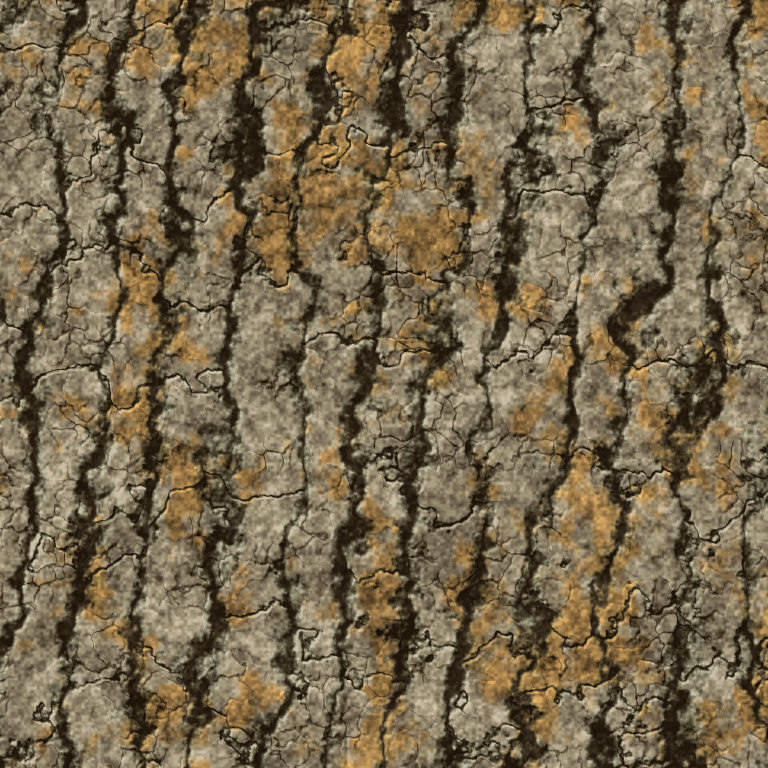
This texture is drawn by a WebGL 1 fragment shader. Its source:

```glsl
precision highp float;

// Rough tree bark: leaning columns of rounded plates split by dark furrows.
// Warped column and row distances give the plates, a cellular pattern gives
// thin flakes, and noise adds relief, ochre stains and gritty lichen.

uniform vec2 u_resolution;

float hash(vec2 p) {
  vec3 q = fract(p.xyx * 0.1031);
  q += dot(q, q.yzx + 33.33);
  return fract((q.x + q.y) * q.z);
}

float noise(vec2 p) {
  vec2 i = floor(p), f = fract(p);
  f = f * f * (3.0 - 2.0 * f);
  return mix(mix(hash(i), hash(i + vec2(1.0, 0.0)), f.x),
             mix(hash(i + vec2(0.0, 1.0)), hash(i + 1.0), f.x), f.y);
}

float fbm(vec2 p) {
  float sum = 0.0, amp = 0.516;
  for (int i = 0; i < 5; i++) {
    sum += amp * noise(p);
    p = mat2(1.6, 1.2, -1.2, 1.6) * p + 17.3;
    amp *= 0.5;
  }
  return sum;
}

// Cellular flakes: x is the gap between the two nearest seeds, y the flake's hash
vec2 flakes(vec2 p) {
  vec2 cell = floor(p);
  float near = 9.0, second = 9.0, id = 0.0;
  for (int j = -1; j <= 1; j++) {
    for (int i = -1; i <= 1; i++) {
      vec2 c = cell + vec2(float(i), float(j));
      float d = length(c + vec2(hash(c), hash(c + 71.7)) - p);
      if (d < near) {
        second = near;
        near = d;
        id = hash(c + 31.3);
      } else {
        second = min(second, d);
      }
    }
  }
  return vec2(second - near, id);
}

// Signed distance inside a plate, negative in furrows and cracks
float plateDistance(vec2 p) {
  float fine = fbm(p * 45.0) - 0.5;
  float x = p.x * 11.0 - p.y * 1.1 + 0.9 * noise(p * vec2(3.0, 2.5))
          + 1.1 * (fbm(p * vec2(15.0, 10.0)) - 0.5) + 0.45 * fine;
  float column = floor(x), furrow = floor(x + 0.5);
  float y = p.y * 7.0 + 7.0 * hash(vec2(column, 3.0))
          + 0.6 * noise(vec2(column * 7.3, p.y * 4.0))
          + 1.4 * (fbm(p * 12.0 + 5.0) - 0.5) + 0.4 * fine;
  float width = 0.0005 + 0.0075 * smoothstep(0.1, 0.8, noise(vec2(furrow * 5.7, p.y * 8.0)));
  float dx = abs(x - furrow) / 11.0 - width;
  float row = floor(y + 0.5);
  float dy = 2.0 * abs(y - row) / 7.0 - 0.002;
  dy += 0.03 * step(hash(vec2(column, row)), 0.3);
  float d = 0.018 - length(max(0.018 - vec2(dx, dy), 0.0));
  return d + 0.015 * (fbm(p * 75.0) - 0.5);
}

// Returns height, plate distance, flake hash and flake crack depth
vec4 bark(vec2 p) {
  float d = plateDistance(p);
  vec2 bend = vec2(fbm(p * 30.0), fbm(p * 30.0 + 40.0)) * 1.8;
  vec2 flake = flakes(p * vec2(34.0, 30.0) + bend);
  float crack = (1.0 - smoothstep(0.0, 0.2, flake.x))
              * smoothstep(0.35, 0.75, noise(p * 22.0 + 9.0));
  float height = smoothstep(-0.005, 0.014, d) + 0.4 * flake.y
               - 0.3 * crack + 1.1 * fbm(p * 55.0 + 3.0);
  return vec4(height, d, flake.y, crack);
}

vec3 barkColor(float tone) {
  vec3 c = mix(vec3(0.12, 0.08, 0.04), vec3(0.29, 0.25, 0.18), smoothstep(0.04, 0.27, tone));
  c = mix(c, vec3(0.44, 0.40, 0.34), clamp((tone - 0.25) / 0.15, 0.0, 1.0));
  c = mix(c, vec3(0.57, 0.53, 0.44), clamp((tone - 0.40) / 0.13, 0.0, 1.0));
  return mix(c, vec3(0.79, 0.75, 0.68), clamp((tone - 0.53) / 0.23, 0.0, 1.0));
}

void main() {
  vec2 p = gl_FragCoord.xy / min(u_resolution.x, u_resolution.y) + 2.0;
  vec4 b = bark(p);
  float relief = b.x - bark(p + vec2(-0.0022, 0.0032)).x;
  float plate = smoothstep(-0.005, 0.009, b.y);
  float margin = 1.0 - smoothstep(0.004, 0.016, b.y);

  // Brightness from blotches, flakes, fibres, grit and side light
  float grit = 0.6 * noise(p * 240.0) + 0.4 * noise(p * 125.0 + 8.0) - 0.5;
  float fibre = noise(p * vec2(110.0, 45.0)) - 0.5;
  float tone = 0.52 + 0.22 * (fbm(p * 16.0 + 21.0) - 0.5) + 0.08 * (b.z - 0.5);
  tone += 0.35 * (fbm(p * 60.0 + 33.0) - 0.5);
  tone += grit * (0.38 + 0.24 * margin) + 0.10 * fibre + 0.27 * clamp(relief, -0.8, 0.8);
  tone -= 0.06 * margin + 0.20 * b.w;
  tone *= mix(0.24, 1.0, plate);

  // Ochre where the outer flakes have worn away, grey-green lichen at the edges
  float stain = fbm(p * vec2(16.0, 13.0) + 60.0) + 0.5 * (fbm(p * 50.0) - 0.5) + 0.10 * (b.z - 0.5);
  float ochre = smoothstep(0.52, 0.72, stain) * plate;
  vec3 color = barkColor(tone);
  vec3 rust = max(tone, 0.06) * vec3(1.10, 0.83, 0.45);
  color = mix(color, rust, 0.85 * ochre);
  color *= mix(vec3(1.015, 1.0, 0.96), vec3(0.95, 1.0, 0.97), margin * plate);
  gl_FragColor = vec4(color, 1.0);
}
```
